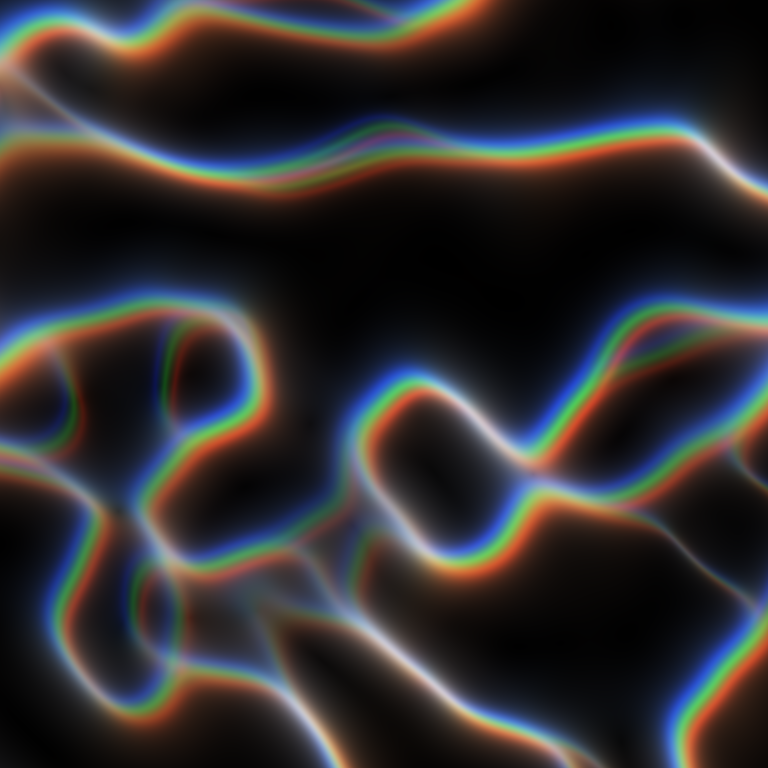
A Shadertoy shader for this background:

```glsl
// Soft glowing filaments on black, split into a spectrum by a diagonal colour shift.

const float SCALE = 2.9;                     // noise cells across the canvas
const float DETAIL = 0.28;                   // strength of the finer bends
const float SPLIT = 2.6;                     // how far the strands drift apart
const vec2 DISPERSION = vec2(0.0115, -0.0115); // shift from green to red
const float CORE_WIDTH = 0.0125;
const float HALO_WIDTH = 0.05;
const float CORE_GAIN = 0.62;
const float HALO_GAIN = 0.20;
const float MEAN_SLOPE = 2.9;                // typical steepness of the field
const float SLOPE_EVENING = 0.55;            // 0 = widths vary freely, 1 = even
const vec3 TINT = vec3(1.0, 0.96, 1.0);
const vec2 SEED = vec2(17.3, 41.7);

vec2 hashDirection(vec2 cell) {
    float angle = 6.28318 * fract(sin(dot(cell, vec2(127.1, 311.7))) * 43758.55);
    return vec2(cos(angle), sin(angle));
}

float gradientNoise(vec2 p) {
    vec2 i = floor(p);
    vec2 f = p - i;
    vec2 u = f * f * f * (f * (f * 6.0 - 15.0) + 10.0);
    vec2 e = vec2(1.0, 0.0);
    float a = dot(hashDirection(i), f);
    float b = dot(hashDirection(i + e.xy), f - e.xy);
    float c = dot(hashDirection(i + e.yx), f - e.yx);
    float d = dot(hashDirection(i + e.xx), f - e.xx);
    return mix(mix(a, b, u.x), mix(c, d, u.x), u.y);
}

// Signed field whose zero contour is the main strand.
float strandField(vec2 p) {
    vec2 q = p * SCALE + SEED;
    vec2 turned = mat2(0.8, 0.6, -0.6, 0.8) * q;
    return gradientNoise(q) + DETAIL * gradientNoise(turned * 1.9 + 5.3);
}

// Mostly near zero, so strands run together and part only in places.
float strandDrift(vec2 p, float strand) {
    float n = gradientNoise(p * SCALE * 0.95 + SEED.yx + strand * 23.7);
    return SPLIT * n * n * n;
}

float glow(float dist) {
    float x = dist / CORE_WIDTH;
    return CORE_GAIN / (1.0 + x * x) + HALO_GAIN * exp(-dist / HALO_WIDTH);
}

// Light of the three overlapping strands at one point.
float strandLight(vec2 p, float slope) {
    float field = strandField(p);
    float light = 0.0;
    for (int k = 0; k < 3; k++) {
        float drift = k == 0 ? 0.0 : strandDrift(p, float(k));
        light += glow(abs(field + drift) / slope);
    }
    return light / 3.0;
}

void mainImage(out vec4 fragColor, in vec2 fragCoord) {
    vec2 p = fragCoord / iResolution.y;

    // Local steepness turns field values into approximate distances
    vec2 e = vec2(0.006, 0.0);
    vec2 grad = vec2(strandField(p + e.xy) - strandField(p - e.xy),
                     strandField(p + e.yx) - strandField(p - e.yx)) / (2.0 * e.x);
    float slope = mix(MEAN_SLOPE, length(grad), SLOPE_EVENING);

    // Each colour sees the strands shifted: red lower right, blue upper left
    vec3 color = vec3(strandLight(p - DISPERSION, slope),
                      strandLight(p, slope),
                      strandLight(p + DISPERSION, slope));

    fragColor = vec4(clamp(color * TINT, 0.0, 1.0), 1.0);
}
```
